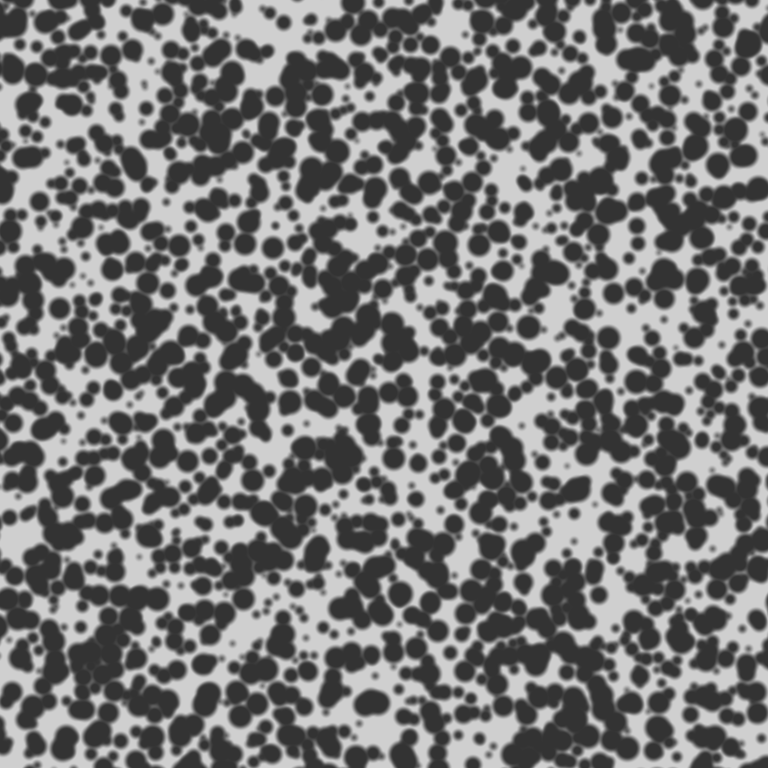
Give the GLSL for this texture, as a WebGL 1 fragment shader.

```glsl
precision highp float;
// Dark soft-edged discs of many sizes, scattered at random over a light ground
// and merging into blots. Each grid cell holds a few candidate discs; the light
// that is left is the product of what every nearby disc lets through.

uniform vec2 u_resolution;

const vec3 INK = vec3(0.20);
const vec3 PAPER = vec3(0.81);
const float CELLS = 36.0;          // grid cells across the canvas
const int DISCS_PER_CELL = 4;      // candidates in each cell
const float KEEP_CHANCE = 0.5;     // share of candidates drawn
const float MIN_RADIUS = 0.003;    // in canvas heights
const float MAX_RADIUS = 0.0165;
const float SIZE_BIAS = 1.2;       // above 1 favours small discs
const float SOFTNESS = 0.0045;     // half width of the blurred edge
const float BLUR_SIGMA = 0.0023;   // fades discs smaller than the blur

float hash(vec2 p) {
  return fract(sin(dot(p, vec2(127.1, 311.7))) * 43758.5453);
}

// Opacity of one blurred disc at an offset from its centre
float softDisc(vec2 offset, float radius) {
  float soft = max(SOFTNESS, 0.75 / u_resolution.y);
  float edge = 1.0 - smoothstep(-soft, soft, length(offset) - radius);
  float peak = 1.0 - exp(-0.5 * radius * radius / (BLUR_SIGMA * BLUR_SIGMA));
  return edge * peak;
}

// Light passed by the candidate discs of one cell
float cellLight(vec2 point, vec2 cell) {
  float light = 1.0;
  for (int i = 0; i < DISCS_PER_CELL; i++) {
    vec2 seed = cell + 61.7 * float(i + 1);
    vec2 jitter = vec2(hash(seed), hash(seed + 17.3));
    float size = pow(hash(seed + 37.9), SIZE_BIAS);
    float kept = step(hash(seed + 53.1), KEEP_CHANCE);
    vec2 centre = (cell + jitter) / CELLS;
    float radius = mix(MIN_RADIUS, MAX_RADIUS, size);
    light *= 1.0 - kept * softDisc(point - centre, radius);
  }
  return light;
}

void main() {
  vec2 point = gl_FragCoord.xy / u_resolution.y;
  vec2 home = floor(point * CELLS);

  // Gather discs from this cell and its neighbours
  float light = 1.0;
  for (int y = -1; y <= 1; y++) {
    for (int x = -1; x <= 1; x++) {
      light *= cellLight(point, home + vec2(float(x), float(y)));
    }
  }

  gl_FragColor = vec4(mix(INK, PAPER, light), 1.0);
}
```
